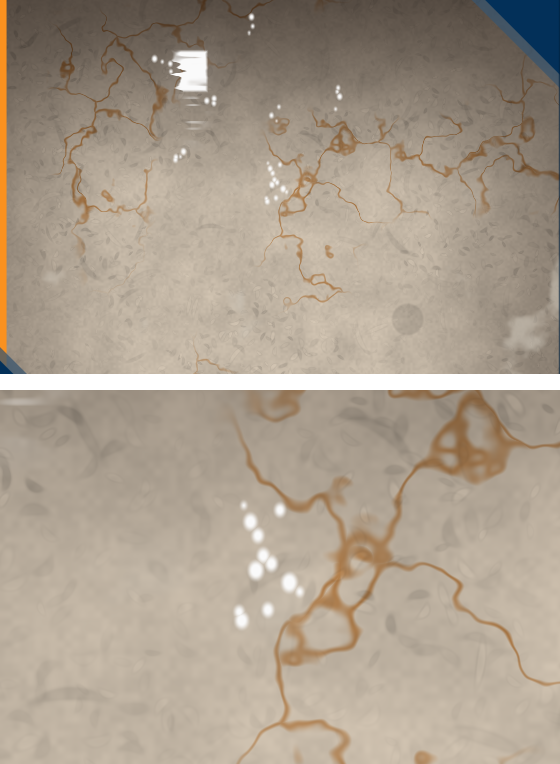
Top: the whole. Bottom: its middle third, enlarged.
A WebGL 1 fragment shader for this texture:

```glsl
precision highp float;
uniform vec2 u_resolution;

const vec3 STONE_DARK = vec3(0.325, 0.285, 0.250);
const vec3 STONE_LIGHT = vec3(0.765, 0.715, 0.648);
const vec3 VEIN_OCHRE = vec3(0.70, 0.52, 0.32);
const vec3 NAVY = vec3(0.01, 0.19, 0.35);
const vec3 ORANGE = vec3(0.98, 0.57, 0.12);
const vec3 GLARE_WHITE = vec3(0.98);
const vec2 GLARE_POS = vec2(0.515, 0.81);
const vec2 GLARE_HALF = vec2(0.038, 0.054);
const vec2 DISC_POS = vec2(1.09, 0.146);
const float DISC_RADIUS = 0.042;
const float FLAKE_CONTRAST = 0.12;
const float SHARD_CONTRAST = 0.09;
const float VEIN_SCALE = 5.0;
const float VEIN_WIDTH = 0.045;
const float BAR_WIDTH = 0.0176;
const float CORNER_SIZE = 0.20;
const float CORNER_BAND = 0.036;

float hash(vec2 p) {
  vec3 q = fract(p.xyx * vec3(0.1031, 0.1030, 0.0973));
  q += dot(q, q.yzx + 33.33);
  return fract((q.x + q.y) * q.z);
}

vec2 hash2(vec2 p) { return vec2(hash(p), hash(p + 57.3)); }

float noise(vec2 p) {
  vec2 i = floor(p), f = fract(p);
  f = f * f * (3.0 - 2.0 * f);
  return mix(mix(hash(i), hash(i + vec2(1, 0)), f.x),
             mix(hash(i + vec2(0, 1)), hash(i + vec2(1, 1)), f.x), f.y);
}

float fbm(vec2 p) {
  float sum = 0.0, amp = 0.5;
  for (int i = 0; i < 4; i++) {
    sum += amp * noise(p);
    p = p * 2.03 + 17.1;
    amp *= 0.5;
  }
  return sum / 0.9375;
}

// Coverage of a soft edge: one where d is negative
float inside(float d, float soft) { return 1.0 - smoothstep(-soft, soft, d); }

// Bent, randomly turned fossil fragments; size is in cells
float fragments(vec2 p, vec2 size, float density) {
  vec2 cell = floor(p);
  float tone = 0.0;
  for (int y = -1; y <= 1; y++) for (int x = -1; x <= 1; x++) {
    vec2 id = cell + vec2(x, y);
    vec2 r = hash2(id + 9.0), q = p - id - hash2(id);
    float a = r.x * 6.2832, c = cos(a), s = sin(a);
    q = vec2(c * q.x + s * q.y, c * q.y - s * q.x);
    q.y += (r.y - 0.5) * 1.6 * q.x * q.x;
    float d = length(q / (size * (0.6 + 0.7 * hash(id + 31.0))));
    float fill = 1.0 - smoothstep(0.55, 1.1, d);
    float rim = smoothstep(0.5, 0.9, d) * (1.0 - smoothstep(0.9, 1.4, d));
    float shade = hash(id + 71.0) * 1.5 - 1.0;
    tone += step(hash(id + 43.0), density) * (shade * fill - 0.3 * rim);
  }
  return clamp(tone, -1.0, 1.0);
}

// Gap between the two nearest cell centres, zero on the borders
float cellBorder(vec2 p) {
  vec2 cell = floor(p);
  float near = 9.0, next = 9.0;
  for (int y = -1; y <= 1; y++) for (int x = -1; x <= 1; x++) {
    vec2 id = cell + vec2(x, y);
    float d = length(p - id - hash2(id + 5.0));
    next = min(next, max(near, d));
    near = min(near, d);
  }
  return next - near;
}

// Small clustered glints; the first cluster sits beside the glare
float glints(vec2 p, float px) {
  float glow = 0.0;
  for (int i = 0; i < 9; i++) {
    vec2 id = vec2(float(i), 3.0);
    vec2 centre = vec2(0.40, 0.48) + vec2(0.55, 0.26) * hash2(id);
    if (i == 0) centre = GLARE_POS - vec2(0.08, -0.015);
    if (i == 1) centre = vec2(0.66, 0.93);
    for (int j = 0; j < 4; j++) {
      vec2 k = id + vec2(11.0, 7.0) * float(j + 1);
      vec2 q = p - centre - (hash2(k) - 0.5) * vec2(0.045, 0.06);
      float r = 0.0015 + 0.005 * hash(k + 3.0);
      glow = max(glow, inside(length(q * vec2(1.0, 0.8)) - r, 0.002 + px));
    }
  }
  return glow;
}

float glare(vec2 p, float px) {
  vec2 q = p - GLARE_POS;
  float wave = noise(vec2(q.x * 18.0, q.y * 110.0)) - 0.5;
  float edge = abs(q.x + wave * 0.018) - GLARE_HALF.x - wave * 0.022;
  float body = inside(max(edge, abs(q.y) - GLARE_HALF.y), 0.003 + px);
  float gap = smoothstep(0.1, 0.4, wave) * smoothstep(0.015, 0.05, abs(q.y));
  vec2 tail = (q + vec2(0.0, 0.11)) / vec2(0.032, 0.065);
  float ripple = smoothstep(0.05, 0.35, wave) * exp(-dot(tail, tail));
  float halo = 0.10 * exp(-dot(q, q) / 0.006);
  return max(body * (1.0 - 0.75 * gap), 0.5 * ripple + halo);
}

void main() {
  float px = 1.0 / u_resolution.y;
  float aspect = u_resolution.x * px;
  vec2 p = gl_FragCoord.xy * px;

  // Lamp falloff toward the top and the sides
  float light = 1.0 - smoothstep(0.42, 1.08, p.y);
  light *= 1.0 - 0.5 * smoothstep(0.22, 0.56, abs(p.x / aspect - 0.47));
  vec3 col = mix(STONE_DARK, STONE_LIGHT, light);

  // Mottling, flakes and longer shards
  vec2 warp = vec2(fbm(p * 9.0), fbm(p * 9.0 + 40.0)) - 0.5;
  float patches = smoothstep(0.25, 0.65, noise(p * 6.0 + 3.0));
  float tone = 0.14 * (fbm(p * 14.0) - 0.5) + 0.05 * (noise(p * 150.0) - 0.5);
  tone += FLAKE_CONTRAST * (0.4 + 0.6 * patches) * fragments(p * 40.0 + warp, vec2(0.46, 0.20), 0.75);
  tone += SHARD_CONTRAST * fragments(p * 11.0, vec2(0.42, 0.075), 0.4);
  tone -= 0.10 * inside(length(p - DISC_POS) - DISC_RADIUS, 0.004);
  col *= 1.0 + tone;
  float cloud = smoothstep(0.66, 0.82, fbm(p * 8.0 + 21.0)) * (1.0 - smoothstep(0.3, 0.6, p.y));
  col = mix(col, vec3(0.80, 0.77, 0.72), 0.6 * cloud);

  // Broken ochre veins
  float border = cellBorder(p * VEIN_SCALE + warp * 1.3);
  float present = smoothstep(0.46, 0.66, noise(p * 3.6 + 8.0)) * (0.5 + 0.5 * noise(p * 22.0));
  float vein = (1.0 - smoothstep(0.0, VEIN_WIDTH * 1.6, border)) * present;
  col = mix(col, col * VEIN_OCHRE * 1.22, vein);

  // Reflections
  col = mix(col, GLARE_WHITE, max(glare(p, px), glints(p, px)));

  // Frame: bar, cut corners with translucent bands, thin right line
  col = mix(col, ORANGE, inside(p.x - BAR_WIDTH, px));
  float topRight = aspect - p.x + 1.0 - p.y - CORNER_SIZE;
  float lowLeft = p.x + p.y - CORNER_BAND;
  float corner = min(topRight, lowLeft);
  col = mix(col, mix(NAVY, vec3(0.55), 0.4), 0.75 * inside(corner - CORNER_BAND, px));
  col = mix(col, NAVY, inside(corner, px));
  col = mix(col, NAVY * 0.7, 0.7 * inside(aspect - p.x - 0.003, px));

  gl_FragColor = vec4(clamp(col, 0.0, 1.0), 1.0);
}
```
